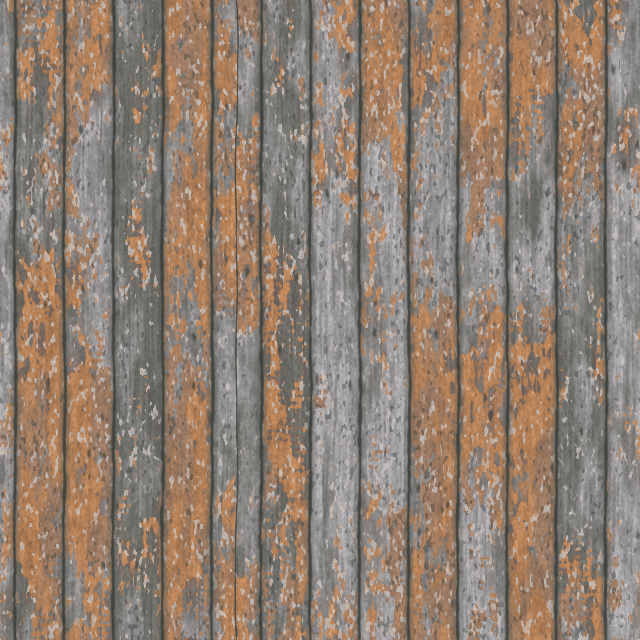
This texture is drawn by a three.js fragment shader. Its source:

```glsl
varying vec2 vUv;

const float BOARDS = 13.0;
const float FIRST_SEAM = 0.305;      // in board widths
const float SPLIT_BOARD = 4.0;       // this board is cracked down its middle
const float GROOVE = 0.0022;         // half widths, in canvas units
const float CRACK = 0.0010;
const float BEVEL = 0.012;
const float BARE_HEIGHT = 0.15;
const float SAW_MARKS = 530.0;

const vec3 PAINT = vec3(0.71, 0.50, 0.335);
const vec3 FADED_PAINT = vec3(0.57, 0.46, 0.39);
const vec3 DARK_WOOD = vec3(0.43, 0.43, 0.41);
const vec3 PALE_WOOD = vec3(0.65, 0.64, 0.65);
const vec3 PRIMER = vec3(0.76, 0.74, 0.73);
const vec3 RUST = vec3(0.50, 0.38, 0.33);
const vec3 SHADOW = vec3(0.23, 0.245, 0.23);

// Per board, left to right: paint cover, height of the bare patch, wood paleness
const mat4 COVER = mat4(0.28, 0.28, -0.12, 0.40, 0.10, 0.10, -0.38, 0.08,
                        0.40, 0.25, 0.52, -0.08, -0.12, 0.0, 0.0, 0.0);
const mat4 BARE_AT = mat4(0.71, 0.66, 0.45, -1.0, 0.35, 0.76, 0.50, 0.32,
                          0.72, 0.10, 0.65, 0.30, 0.60, 0.0, 0.0, 0.0);
const mat4 PALENESS = mat4(0.35, 0.70, 0.10, 0.50, 0.45, 0.18, 0.80, 0.80,
                           0.50, 0.75, 0.45, 0.30, 0.80, 0.0, 0.0, 0.0);

float pick(mat4 table, float i) {
  vec4 n = vec4(0.0, 1.0, 2.0, 3.0);
  vec4 column = step(abs(n - floor(i / 4.0)), vec4(0.5));
  vec4 row = step(abs(n - mod(i, 4.0)), vec4(0.5));
  return dot(table * column, row);
}

vec3 hash3(vec2 p) {
  vec3 h = fract(p.xyx * vec3(0.1031, 0.1030, 0.0973));
  h += dot(h, h.yxz + 33.33);
  return fract((h.xxy + h.yzz) * h.zyx);
}

// Cellular noise: x = blended cell value, y = nearest distance, z = nearest value
vec3 cells(vec2 p) {
  vec2 base = floor(p);
  float sum = 0.0, weight = 0.0, nearest = 9.0, id = 0.0;
  for (int j = -1; j <= 1; j++) {
    for (int i = -1; i <= 1; i++) {
      vec2 cell = base + vec2(float(i), float(j));
      vec3 h = hash3(cell);
      vec2 r = cell + h.xy - p;
      float d2 = dot(r, r);
      float w = exp(-7.0 * d2);
      sum += w * h.z;
      weight += w;
      if (d2 < nearest) { nearest = d2; id = h.z; }
    }
  }
  return vec3(sum / weight, sqrt(nearest), id);
}

float layered(vec2 p) {
  float sum = 0.0, amp = 0.53;
  for (int i = 0; i < 4; i++) {
    sum += amp * cells(p).x;
    p = p * 2.03 + 7.7;
    amp *= 0.5;
  }
  return sum;
}

void main() {
  // Board layout
  float y = vUv.y;
  float x = vUv.x * BOARDS - FIRST_SEAM + 0.012 * sin(y * 12.566) + 0.006 * sin(y * 43.98);
  float board = mod(floor(x), BOARDS);
  float u = fract(x);
  float split = step(abs(board - SPLIT_BOARD), 0.5);
  float crackX = u - 0.5 + 0.02 * sin(y * 18.85);
  vec2 p = vec2(u / BOARDS + board * 3.7 + split * step(0.0, crackX) * 1.9, y + board * 1.3);

  // Noise layers, stretched along the boards
  float broad = layered(p * vec2(22.0, 7.0));
  float ragged = layered(p * vec2(110.0, 52.0) + 31.0);
  float stain = layered(p * vec2(34.0, 10.0) + 63.0);
  float grain = cells(p * vec2(290.0, 13.0)).x - 0.5;
  float grit = cells(p * vec2(320.0, 240.0)).x - 0.5;
  float chips = cells(p * vec2(250.0, 125.0) + 17.0).x;

  // Bare wood
  float pale = pick(PALENESS, board) + (stain - 0.5) * 1.6 + (ragged - 0.5) * 0.7;
  vec3 color = mix(DARK_WOOD, PALE_WOOD, clamp(pale, 0.0, 1.0));
  color *= 1.0 + 0.22 * grain;

  // Paint, worn thin in patches and along saw marks
  float bare = (y - pick(BARE_AT, board)) / BARE_HEIGHT;
  float level = pick(COVER, board) - 0.75 * exp(-bare * bare);
  level += (broad - 0.5) * 2.2 + (ragged - 0.5) * 1.8 + grain * 0.3 + (chips - 0.5) * 0.22;
  float sawn = smoothstep(0.56, 0.72, cells(p * vec2(12.0, 5.0) + 41.0).x);
  level += 0.14 * sawn * sin(y * SAW_MARKS + 5.0 * ragged);
  float paint = smoothstep(-0.10, 0.13, level);
  vec3 coat = mix(PAINT, FADED_PAINT, smoothstep(0.40, 0.66, stain) * 0.75);
  coat *= 1.0 + 0.10 * grain + 0.25 * (ragged - 0.5);

  // Rust stains and small primer flecks, densest around the worn edges
  float edge = exp(-level * level * 9.0);
  color = mix(color, RUST, 0.6 * edge * smoothstep(0.52, 0.62, 1.0 - ragged * 0.5 - stain * 0.5));
  color = mix(color, coat, 0.96 * paint);
  float fleck = chips + 0.14 * edge + (broad - 0.5) * 0.4 + (ragged - 0.5) * 0.5;
  color = mix(color, PRIMER, 0.8 * smoothstep(0.84, 0.99, fleck));

  // Scattered knots, small dark nicks and grit
  vec3 knot = cells(p * vec2(30.0, 13.0) + 5.0);
  float hole = (1.0 - smoothstep(0.02, 0.13, knot.y + (ragged - 0.5) * 0.12)) * step(0.86, knot.z);
  float nick = smoothstep(0.86, 0.98, 1.0 - chips + (stain - 0.5) * 0.5) * 0.4;
  color = mix(color, SHADOW, max(0.65 * hole, nick));
  color *= 1.0 + 0.14 * grit;

  // Grooves, bevels and the cracked board
  float d = min(u, 1.0 - u) / BOARDS + (ragged - 0.5) * 0.003;
  float bevel = 1.0 - smoothstep(GROOVE, BEVEL, d);
  color = mix(color, DARK_WOOD * 0.85, 0.5 * bevel);
  color = mix(color, SHADOW, 0.85 * (1.0 - smoothstep(GROOVE * 0.3, GROOVE * 1.7, d)));
  float crack = 1.0 - smoothstep(CRACK * 0.4, CRACK * 1.8, abs(crackX) / BOARDS);
  color = mix(color, SHADOW, 0.75 * split * crack);

  gl_FragColor = vec4(color, 1.0);
}
```
